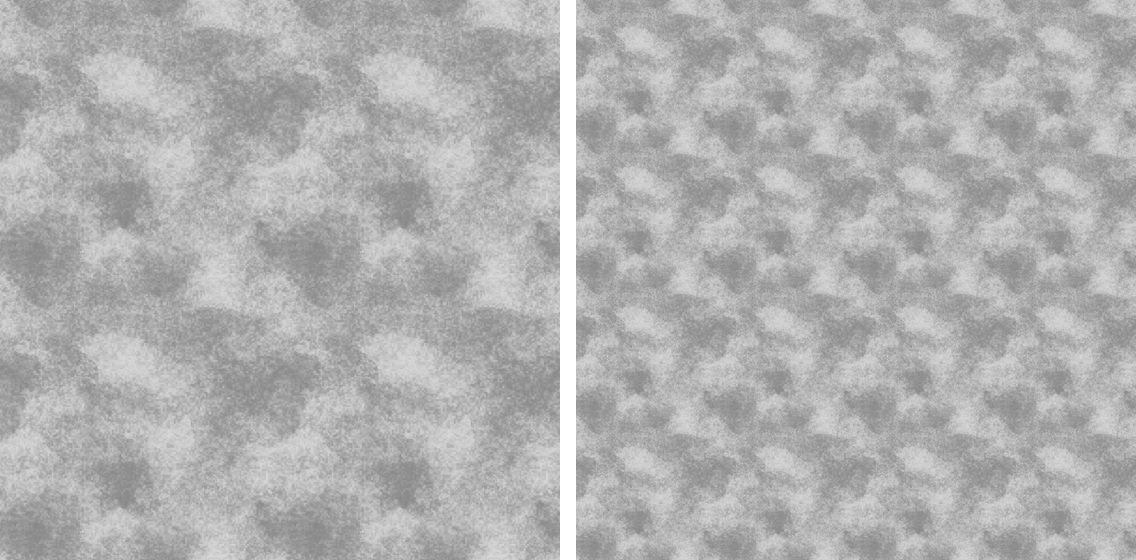
Left: one tile. Right: repeated 2 by 2.
This texture is drawn by a Shadertoy shader. Its source:

```glsl
#define REPEATS 2.0
#define MEAN_GRAY 0.712
#define WARP 0.10
#define LAYOUT_DEPTH 0.052
#define CLOUD_DEPTH 0.16
#define STAIN_DEPTH 0.034
#define RIM_DEPTH 0.042
#define SPOT_DEPTH 0.045
#define GRAIN_DEPTH 0.105
#define FLECK_DEPTH 0.07

const float TAU = 6.28319;

vec2 hash2(vec2 cell, float seed) {
    vec3 h = fract(vec3(cell.xyx + seed * 7.13) * vec3(0.1031, 0.1030, 0.0973));
    h += dot(h, h.yzx + 33.33);
    return fract((h.xx + h.yz) * h.zy);
}

// Value noise that wraps after one unit, with "cells" lattice cells per unit
float noise(vec2 p, vec2 cells, float seed) {
    p *= cells;
    vec2 i = floor(p), f = fract(p);
    f = f * f * f * (f * (f * 6.0 - 15.0) + 10.0);
    vec2 a = mod(i, cells), b = mod(i + 1.0, cells);
    return mix(mix(hash2(a, seed).x, hash2(vec2(b.x, a.y), seed).x, f.x),
               mix(hash2(vec2(a.x, b.y), seed).x, hash2(b, seed).x, f.x), f.y);
}

// Signed layered noise, centred on zero
float fbm(vec2 p, vec2 cells, float seed) {
    float sum = 0.0, amplitude = 0.5;
    for (int k = 0; k < 6; k++) {
        sum += amplitude * (2.0 * noise(p, cells, seed + float(k)) - 1.0);
        cells *= 2.0;
        amplitude *= 0.6;
    }
    return sum;
}

// Wrapping cellular noise: soft round spots of random size and strength
float spots(vec2 p, float cells, float seed) {
    vec2 i = floor(p * cells), f = fract(p * cells);
    float cover = 0.0;
    for (int y = -1; y <= 1; y++)
    for (int x = -1; x <= 1; x++) {
        vec2 o = vec2(x, y), cell = mod(i + o, cells);
        vec2 look = hash2(cell, seed + 5.0);
        float d = length(o + hash2(cell, seed) - f);
        float radius = mix(0.2, 0.6, look.x);
        cover = max(cover, smoothstep(radius, radius - 0.16, d) * smoothstep(0.45, 1.0, look.y));
    }
    return cover;
}

void mainImage(out vec4 fragColor, in vec2 fragCoord) {
    vec2 p = fragCoord / iResolution.xy * REPEATS;

    // Ragged, slightly horizontal distortion
    vec2 bend = vec2(fbm(p, vec2(5.0, 6.0), 11.0), fbm(p, vec2(5.0, 6.0), 23.0));
    vec2 q = p + WARP * bend;

    // Broad light and dark regions from two crossing waves, with cloudy mottling
    float region = 0.6 * cos(TAU * q.x) * cos(2.0 * TAU * (q.y - 0.17))
                 + 0.6 * cos(TAU * (2.0 * q.x + q.y - 0.22));
    float cloud = fbm(q, vec2(5.0, 7.0), 37.0);
    float gray = MEAN_GRAY - LAYOUT_DEPTH * region + CLOUD_DEPTH * cloud;

    // Water stains with broken darker rims
    for (int k = 0; k < 3; k++) {
        float seed = 51.0 + 17.0 * float(k);
        float field = fbm(p + 0.05 * bend, vec2(3.0, 4.0) + float(k), seed) + 0.16 * region - 0.12;
        float broken = smoothstep(0.4, 0.7, noise(p, vec2(7.0), seed + 9.0));
        gray -= STAIN_DEPTH * smoothstep(-0.01, 0.04, field) * exp(-1.5 * max(field, 0.0));
        gray -= RIM_DEPTH * broken * exp(-45.0 * abs(field - 0.02));
    }

    // Small damp spots, mostly in the dark regions
    float damp = smoothstep(-0.5, 0.8, region - cloud);
    gray -= SPOT_DEPTH * damp * spots(p + 0.06 * bend.yx, 13.0, 131.0);

    // Fine grain and pale mineral flecks
    float grain = 0.8 * noise(p, vec2(61.0), 141.0) + 1.2 * noise(p, vec2(149.0), 147.0) - 1.0;
    float fleck = smoothstep(0.68, 0.95, noise(p, vec2(128.0), 153.0));
    float worn = smoothstep(0.3, 0.7, noise(q, vec2(9.0, 11.0), 159.0));
    gray += GRAIN_DEPTH * grain + FLECK_DEPTH * fleck * worn;

    // Compress the extremes to a dusty middle range
    gray = 0.69 + 0.17 * tanh((gray - 0.69) / 0.17);
    fragColor = vec4(vec3(gray), 1.0);
}
```
